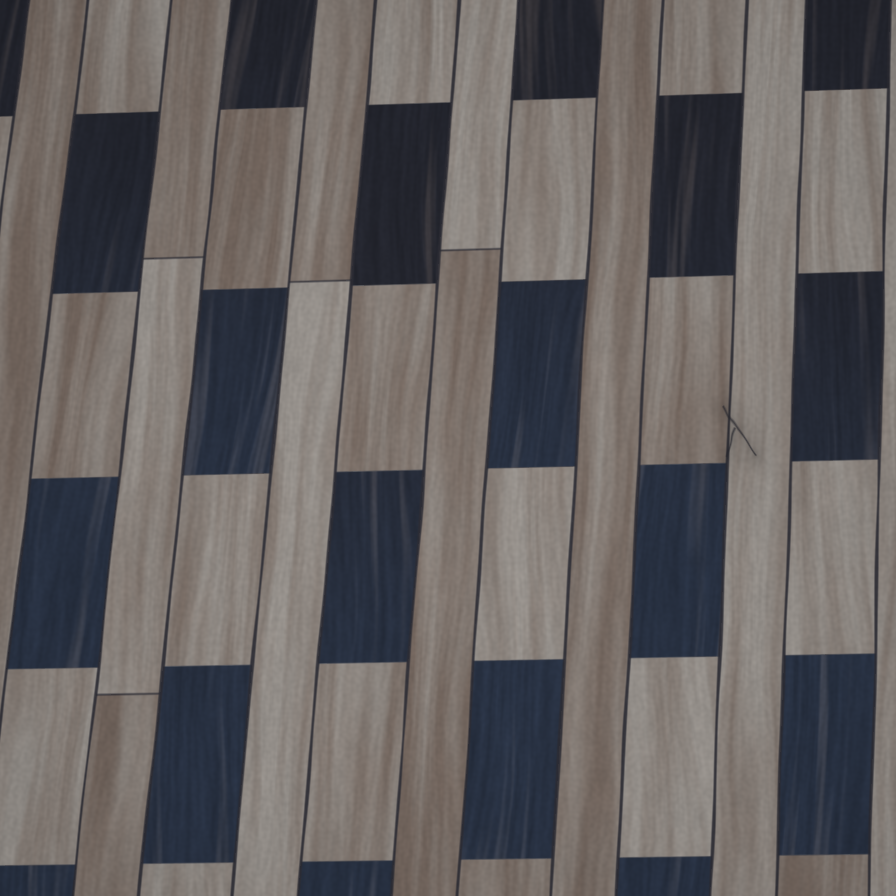
Give the GLSL for this texture, as a Shadertoy shader.

```glsl
// Leaning wooden strips: checkered dark and pale blocks alternating with long planks.

const vec3 PALE_WOOD  = vec3(0.575, 0.555, 0.535);
const vec3 BROWN_WOOD = vec3(0.435, 0.385, 0.355);
const vec3 BLACK_WOOD = vec3(0.135, 0.142, 0.175);
const vec3 BLUE_WOOD  = vec3(0.155, 0.190, 0.255);
const vec3 SEAM       = vec3(0.170, 0.170, 0.200);

const vec2 COLUMN_START = vec2(0.098, -0.121);   // left edge at the top, drift to the bottom
const vec2 COLUMN_PITCH = vec2(0.1604, 0.0174);  // pitch at the top, growth to the bottom
const vec2 ROW_TILT     = vec2(0.034, -0.022);   // slope at the top, change to the bottom
const vec3 ROW_CURVE    = vec3(-0.667, 5.175, -0.356);
const float ROWS_PER_UNIT = 4.9;
const float BLOCK_SHARE = 0.585;                 // block width within one pitch
const float SEAM_HALF   = 0.0017;
const float JOINT_HALF  = 0.0010;
const float EDGE_WOBBLE = 0.014;

float hash(vec2 p) {
    vec3 q = fract(vec3(p.xyx) * 0.1031);
    q += dot(q, q.yzx + 33.33);
    return fract((q.x + q.y) * q.z);
}

vec2 gradient(vec2 cell) {
    float angle = 6.2832 * hash(cell + 57.0);
    return vec2(cos(angle), sin(angle));
}

// Gradient noise, roughly -0.7 to 0.7
float noise(vec2 p) {
    vec2 i = floor(p), f = p - i;
    vec2 w = f * f * f * (f * (f * 6.0 - 15.0) + 10.0);
    float a = dot(gradient(i), f);
    float b = dot(gradient(i + vec2(1, 0)), f - vec2(1, 0));
    float c = dot(gradient(i + vec2(0, 1)), f - vec2(0, 1));
    float d = dot(gradient(i + vec2(1, 1)), f - vec2(1, 1));
    return mix(mix(a, b, w.x), mix(c, d, w.x), w.y);
}

float segmentDistance(vec2 p, vec2 a, vec2 b) {
    vec2 ab = b - a;
    return length(p - a - ab * clamp(dot(p - a, ab) / dot(ab, ab), 0.0, 1.0));
}

float stroke(float dist, float halfWidth, float soft) {
    return 1.0 - smoothstep(halfWidth - soft, halfWidth + soft, dist);
}

void mainImage(out vec4 fragColor, in vec2 fragCoord) {
    vec2 uv = fragCoord / iResolution.xy;
    float soft = max(1.0 / iResolution.y, 0.0013);
    float down = 1.0 - uv.y;

    // Perspective grid: columns fan out downwards, rows tilt and stretch
    float pitch = COLUMN_PITCH.x + COLUMN_PITCH.y * down;
    float across = (uv.x - COLUMN_START.x - COLUMN_START.y * down) / pitch;
    across += EDGE_WOBBLE * noise(uv * vec2(9.0, 6.0));
    float level = down + uv.x * (ROW_TILT.x + ROW_TILT.y * down);
    float row = ROW_CURVE.x + level * (ROW_CURVE.y + ROW_CURVE.z * level);
    float column = floor(across);
    float local = across - column;
    bool isBlock = local < BLOCK_SHARE;

    // Planks: only the three left inner strips have joints in view
    bool jointed = abs(column - 1.0) < 1.5;
    float jointStart = jointed ? 0.82 + (column == 1.0 ? 0.15 : 0.0) : -2.0;
    float plankLength = column == 0.0 ? 2.32 : 7.0;
    float plankPos = (row - jointStart) / plankLength;
    float plank = floor(plankPos);

    // Each board gets its own warmth and grain
    vec2 board = isBlock ? vec2(column, floor(row)) : vec2(column + 40.0, plank);
    float chance = hash(board + 11.0);
    float warmth = isBlock ? 0.15 + 0.65 * chance
                           : 0.2 + 0.5 * mod(plank + floor(column / 2.0), 2.0);
    vec2 seed = 19.0 * vec2(chance, hash(board + 83.0));
    vec2 grain = vec2(across * 0.17, level);
    grain.x += 0.018 * noise(grain * vec2(14.0, 4.0) + seed);
    if (isBlock) grain.x += grain.y * 0.16 * (chance - 0.5);
    float ribbon = noise(grain * vec2(42.0, 2.2) + seed);
    float streak = noise(grain * vec2(130.0, 6.0) + seed * 3.0);
    float fiber = noise(grain * vec2(220.0, 40.0) + seed);
    float weave = noise(uv * 190.0);

    // Pale boards with brown ribbons and soft mottling
    float mottle = noise(grain * vec2(28.0, 13.0) + seed.yx);
    float tone = warmth + 0.75 * ribbon + 0.35 * streak + 0.2 * mottle;
    vec3 color = mix(PALE_WOOD, BROWN_WOOD, clamp(tone, 0.0, 1.0));
    color *= 1.0 + 0.06 * fiber + 0.05 * mottle;

    // Dark blocks: blue sheen lower down, faint brown streaks
    float sheen = smoothstep(0.1, 0.75, down + 0.3 * (chance - 0.5));
    vec3 dark = mix(BLACK_WOOD, BLUE_WOOD, sheen);
    dark += vec3(0.075, 0.06, 0.045) * smoothstep(0.12, 0.55, ribbon + 0.4 * streak);
    dark *= 1.0 + 0.16 * streak + 0.08 * fiber;
    float checker = sin(3.14159 * (row + column));
    float checkerSoft = 3.14159 * ROWS_PER_UNIT * soft;
    if (isBlock) color = mix(color, dark, smoothstep(-checkerSoft, checkerSoft, checker));

    // Long seams of uneven width, and plank joints
    float sideDist = min(min(local, 1.0 - local), abs(local - BLOCK_SHARE)) * pitch;
    float seamHalf = SEAM_HALF * (1.0 + 0.7 * noise(vec2(column * 7.3 + local, row * 2.5)));
    float jointDist = abs(fract(plankPos + 0.5) - 0.5) * plankLength / ROWS_PER_UNIT;
    color = mix(color, SEAM, 0.9 * stroke(sideDist, seamHalf, soft));
    if (!isBlock) color = mix(color, SEAM, 0.75 * stroke(jointDist, JOINT_HALF, soft));

    // Small split knot in one plank
    vec2 bent = uv + 0.006 * vec2(noise(uv * 45.0), noise(uv * 45.0 + 9.0));
    float split = min(segmentDistance(bent, vec2(0.809, 0.545), vec2(0.844, 0.492)),
                      segmentDistance(bent, vec2(0.820, 0.524), vec2(0.814, 0.491)));
    color = mix(color, SEAM, 0.7 * stroke(split, 0.0009, soft));
    color *= 1.0 - 0.15 * exp(-split * 90.0);

    // Dull light with gently shaded corners
    vec2 fromCenter = uv - vec2(0.5, 0.45);
    color *= 1.03 - 0.22 * dot(fromCenter, fromCenter) + 0.05 * weave;
    fragColor = vec4(color, 1.0);
}
```
